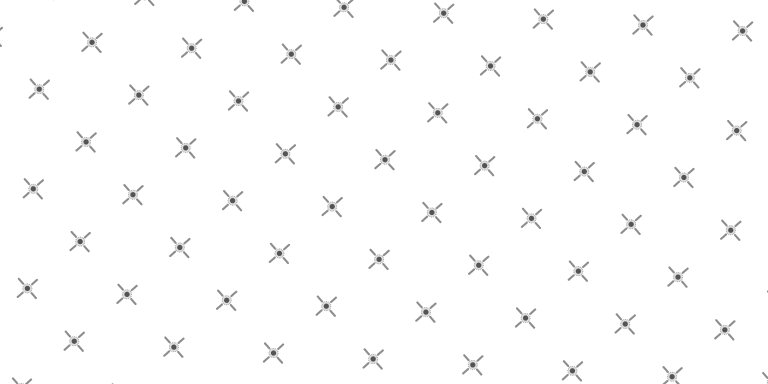
Give the GLSL for this pattern, as a Shadertoy shader.

```glsl
// Small crossed marks on a tilted square lattice over white.
// The plane is turned so the lattice axes run along the arms, then folded
// into one cell; arms, dashed halo and core are distance functions.

float coverage(float dist) {
    return clamp(0.5 - dist * iResolution.y, 0.0, 1.0);
}

float segmentX(vec2 p, float start, float end) {
    return length(p - vec2(clamp(p.x, start, end), 0.0));
}

void mainImage(out vec4 fragColor, in vec2 fragCoord) {
    vec2 uv = fragCoord / iResolution.y;

    // Turned lattice, centred on one mark
    float tilt = radians(41.6);
    vec2 axis = vec2(cos(tilt), sin(tilt));
    vec2 p = uv - vec2(1.0026, 0.5841);
    p = vec2(dot(p, axis), dot(p, vec2(-axis.y, axis.x)));
    float spacing = 0.1838;
    p = (fract(p / spacing + 0.5) - 0.5) * spacing;

    // Four arms, folded onto one axis
    vec2 folded = abs(p);
    folded = vec2(max(folded.x, folded.y), min(folded.x, folded.y));
    float arms = segmentX(folded, 0.0165, 0.0335) - 0.0027;

    // Pale halo with a dashed rim, around a dark core
    float radius = length(p);
    float dashes = 0.5 + 0.5 * cos(16.0 * atan(p.y, p.x));
    float rim = abs(radius - 0.0118) - 0.0011;

    vec3 color = vec3(1.0);
    color = mix(color, vec3(0.55), coverage(arms));
    color = mix(color, vec3(0.87), coverage(radius - 0.0125));
    color = mix(color, vec3(0.66), coverage(rim) * dashes);
    color = mix(color, vec3(0.33), coverage(radius - 0.0068));
    fragColor = vec4(color, 1.0);
}
```
